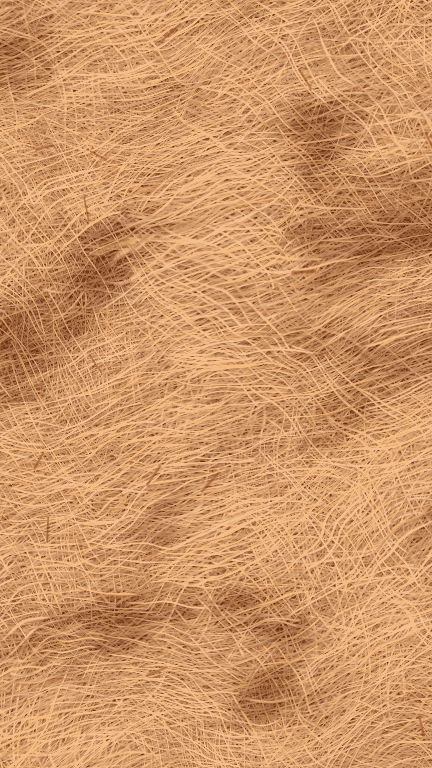
Reproduce this texture procedurally as a WebGL 1 fragment shader.

```glsl
precision highp float;
// A tangled mat of fine golden-brown fibres with soft lumps and dark hollows.
// Many warped layers of thin curved strands are painted from deep to high,
// each with a faint shadow; a tone ramp then turns the result into colour.

uniform vec2 u_resolution;

const int LAYERS = 28;
const vec3 DARK_FIBRE = vec3(0.54, 0.31, 0.17);
const vec3 LIGHT_FIBRE = vec3(0.89, 0.67, 0.47);
const vec3 GREY_SHIFT = vec3(0.0, 0.013, 0.032);
const vec3 BARK = vec3(0.58, 0.29, 0.12);

vec4 hash4(vec2 p) {
  vec4 q = fract(p.xyxy * vec4(0.1031, 0.1030, 0.0973, 0.1099));
  q += dot(q, q.wzxy + 33.33);
  return fract((q.xxyz + q.yzzw) * q.zywx);
}

// Two independent smooth value noises in 0..1
vec2 noise2(vec2 p) {
  vec2 i = floor(p);
  vec2 f = fract(p);
  f = f * f * (3.0 - 2.0 * f);
  vec2 low = mix(hash4(i).xy, hash4(i + vec2(1.0, 0.0)).xy, f.x);
  vec2 high = mix(hash4(i + vec2(0.0, 1.0)).xy, hash4(i + 1.0).xy, f.x);
  return mix(low, high, f.y);
}

vec2 rotate(vec2 p, float angle) {
  float c = cos(angle);
  float s = sin(angle);
  return vec2(c * p.x + s * p.y, c * p.y - s * p.x);
}

// Paints one layer of strands over "under", which holds (tone, greyness)
vec2 paintStrands(vec2 under, vec2 p, vec2 cell, float halfWidth,
                  float tone, float opacity, float seed, float pixel) {
  float row = floor(p.y / cell.y);
  for (int k = -2; k <= 2; k++) {
    float r = row + float(k);
    float along = p.x / cell.x + hash4(vec2(r, seed)).x;
    vec4 rnd = hash4(vec2(floor(along) + seed * 17.0, r + seed * 5.0));
    float v = fract(along) * 2.0 - 1.0;
    float bend = (rnd.y * 2.0 - 1.0) * v + (rnd.z * 2.0 - 1.0) * (v * v - 0.4);
    float centre = (r + 0.5 + 0.8 * (rnd.x - 0.5) + bend) * cell.y;
    float offset = p.y - centre;
    float ends = 1.0 - smoothstep(0.75, 0.98, abs(v));
    float width = halfWidth * mix(0.7, 1.4, rnd.w * rnd.w);
    float shadow = 1.0 - smoothstep(0.0, 4.0 * halfWidth, abs(offset + 2.0 * halfWidth));
    float cover = clamp((width - abs(offset)) / pixel + 0.5, 0.0, 1.0);
    under.x -= 0.10 * shadow * ends * opacity;
    vec2 strand = vec2(tone + 0.75 * (rnd.w - 0.5), 3.0 * (fract(rnd.x * 7.0 + rnd.z) - 0.5));
    under = mix(under, strand, cover * ends * opacity);
  }
  return under;
}

// Sparse short slivers of bark, one at most per grid cell
float barkSlivers(vec2 p, float size, float pixel) {
  vec2 id = floor(p / size);
  vec4 rnd = hash4(id + 71.0);
  vec2 q = rotate((fract(p / size) - 0.35 - 0.3 * rnd.xy) * size, 3.0 * rnd.z);
  q.x = max(abs(q.x) - 0.17 * size, 0.0);
  float cover = 1.0 - smoothstep(-pixel, pixel, length(q) - 0.018 * size);
  return cover * step(0.84, rnd.w);
}

// Broad relief: diagonal lumps with darker hollows between them
float relief(vec2 p) {
  vec2 q = rotate(p + 0.12 * (noise2(p * 4.0 + 9.0) - 0.5), 0.5);
  float n = 0.55 * noise2(q * vec2(3.0, 5.5) + 23.0).x
          + 0.30 * noise2(q * vec2(6.5, 12.0) + 41.0).x
          + 0.15 * noise2(q * vec2(16.0, 34.0) + 67.0).x;
  float hollow = 1.0 - smoothstep(0.22, 0.5, n);
  return 0.5 * (n - 0.5) - 0.42 * hollow;
}

void main() {
  float pixel = 1.0 / u_resolution.x;
  vec2 p = gl_FragCoord.xy * pixel;
  vec2 flow = p + 0.10 * (noise2(p * 3.0 + 5.0) - 0.5);

  // Fibre layers, from the shaded depth up to the lit surface
  vec2 fibre = vec2(0.1, 0.0);
  for (int i = 0; i < LAYERS; i++) {
    float seed = float(i) + 1.0;
    float height = seed / float(LAYERS);
    float spread = fract(seed * 0.618) * 2.0 - 1.0;
    float angle = 0.3 + 1.5 * spread * abs(spread);
    vec2 q = flow + 0.07 * (noise2(p * 5.0 + seed * 13.7) - 0.5);
    q += 0.014 * (noise2(p * 17.0 + seed * 7.3) - 0.5);
    float patchy = smoothstep(0.28, 0.62, noise2(p * 4.0 + seed * 19.1).x);
    vec2 cell = vec2(mix(0.14, 0.26, fract(seed * 0.37)), 0.012);
    fibre = paintStrands(fibre, rotate(q, angle), cell, 0.0014,
                         0.43 + 0.62 * height, patchy, seed, pixel);
  }

  // Relief shading and colour
  float tone = clamp(fibre.x + 0.08 + relief(p), -0.35, 1.2);
  vec3 colour = mix(DARK_FIBRE, LIGHT_FIBRE, tone) + GREY_SHIFT * fibre.y;
  colour = mix(colour, BARK, 0.6 * barkSlivers(flow, 0.15, pixel));
  gl_FragColor = vec4(colour, 1.0);
}
```
